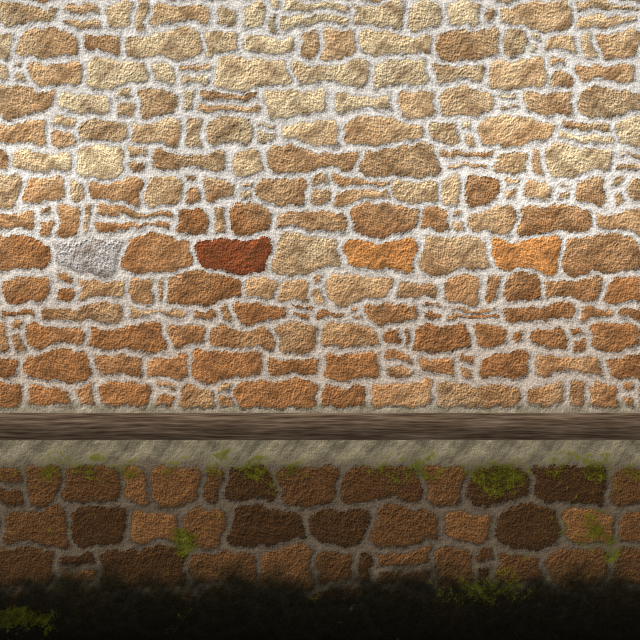
This texture is drawn by a three.js fragment shader. Its source:

```glsl
varying vec2 vUv;

// Layout
const float BEAM_LOW = 0.3125;
const float BEAM_HIGH = 0.3545;
const float UPPER_BASE = 0.36;
const float UPPER_COURSE = 0.0457;
const float LOWER_TOP = 0.275;
const float LOWER_COURSE = 0.065;
const float TALL_ROW = 5.0;
const float EDGE = 0.0013;
const vec2 LIGHT = vec2(-0.0014, 0.002);

// Colours
const vec3 MORTAR_PALE = vec3(0.9, 0.87, 0.83);
const vec3 MORTAR_WARM = vec3(0.78, 0.71, 0.64);
const vec3 MORTAR_DAMP = vec3(0.38, 0.33, 0.27);
const vec3 LEDGE = vec3(0.52, 0.48, 0.39);
const vec3 STONE_PALE = vec3(0.77, 0.69, 0.55);
const vec3 STONE_RUST = vec3(0.58, 0.4, 0.25);
const vec3 STONE_DAMP = vec3(0.29, 0.2, 0.12);
const vec3 SHADE = vec3(0.3, 0.21, 0.13);
const vec3 RED = vec3(0.5, 0.28, 0.17);
const vec3 ORANGE = vec3(0.7, 0.48, 0.28);
const vec3 GREY = vec3(0.72, 0.69, 0.66);
const vec3 WOOD_DARK = vec3(0.21, 0.16, 0.12);
const vec3 WOOD_LIGHT = vec3(0.54, 0.46, 0.38);
const vec3 MOSS = vec3(0.31, 0.32, 0.07);
const vec3 SOIL = vec3(0.06, 0.055, 0.035);

float hash(vec2 p) {
  return fract(sin(dot(p, vec2(127.1, 311.7))) * 43758.5);
}

// Distance to the nearest scattered point
float cellular(vec2 p) {
  float nearest = 2.0;
  for (int y = -1; y <= 1; y++)
    for (int x = -1; x <= 1; x++) {
      vec2 c = floor(p) + vec2(float(x), float(y));
      nearest = min(nearest, length(c + vec2(hash(c), hash(c + 19.7)) - p));
    }
  return nearest;
}

float roughness(vec2 p) {
  p += 0.004 * sin(p.yx * 75.0);
  return 0.35 * cellular(p * vec2(52, 64)) + 0.3 * cellular(p * 135.0) + 0.35 * cellular(p * 300.0);
}

float waves(vec2 p) {
  return 0.5 * sin(p.x + 1.7 * sin(p.y * 0.8)) + 0.3 * sin(p.y * 2.1 + 1.5 * sin(p.x * 1.4))
    + 0.2 * sin(p.x * 4.3 - p.y * 3.1);
}

float spot(float x, float y, float w, float h) {
  vec2 d = (vUv - vec2(x, y)) / vec2(w, h);
  return exp(-dot(d, d));
}

// Wavy bed joint under row r
float course(float r, float x, bool lower) {
  float wave = 0.0055 * sin(x * 27.0 + r * 2.4) + 0.003 * sin(x * 61.0 + r * 4.1);
  wave *= min(abs(r), 1.0);
  if (lower) return LOWER_TOP + LOWER_COURSE * r + wave;
  return UPPER_BASE + UPPER_COURSE * r + wave - 0.023 * exp(-(r - 4.5) * (r - 4.5) / 0.8);
}

// Stone spacing and start of row r
vec2 columns(float r) {
  if (r == TALL_ROW) return vec2(0.1145, 0.08);
  return vec2(0.085 + 0.025 * hash(vec2(r, 5)), 0.1 * hash(vec2(r, 8)));
}

// Upright joint left of stone j
float joint(float j, float r, float y) {
  vec2 c = columns(r);
  float loose = r == TALL_ROW ? 0.1 : 0.65;
  return c.y + c.x * (j + loose * (hash(vec2(j, r)) - 0.5)) + 0.004 * sin(y * 70.0 + j * 3.0 + r);
}

// Signed distance to the stones; id holds column and row
float stones(vec2 p, out vec2 id) {
  bool lower = p.y < BEAM_HIGH - 0.02;
  float r = floor(lower ? (p.y - LOWER_TOP) / LOWER_COURSE : (p.y - UPPER_BASE) / UPPER_COURSE);
  if (p.y < course(r, p.x, lower)) r--;
  else if (p.y >= course(r + 1.0, p.x, lower)) r++;
  vec2 c = columns(r);
  float j = floor((p.x - c.y) / c.x);
  if (p.x < joint(j, r, p.y)) j--;
  else if (p.x >= joint(j + 1.0, r, p.y)) j++;
  id = vec2(j, r);
  if (lower == (r >= 0.0)) return 0.02;

  vec2 lo = vec2(joint(j, r, p.y), course(r, p.x, lower));
  vec2 hi = vec2(joint(j + 1.0, r, p.y), course(r + 1.0, p.x, lower));
  float pick = r == TALL_ROW ? 0.0 : hash(id + 7.3);
  // Some stones give way to smaller fillers
  if (pick > 0.7) {
    float cut = mix(lo.x, hi.x, 0.7);
    if (p.x < cut) hi.x = cut;
    else { lo.x = cut; id.x += 0.37; }
  }
  if ((pick > 0.62 && pick < 0.7) || (pick > 0.85 && id.x != j)) {
    float cut = mix(lo.y, hi.y, 0.4 + 0.2 * pick);
    if (p.y < cut) hi.y = cut;
    else { lo.y = cut; id.y += 0.23; }
  }
  vec2 extent = max(0.5 * (hi - lo) - mix(0.0035, 0.0075, hash(id + 3.1)), 0.002);
  float radius = 0.5 * min(extent.x, extent.y);
  vec2 q = abs(p - 0.5 * (lo + hi)) - extent + radius;
  return length(max(q, 0.0)) + min(max(q.x, q.y), 0.0) - radius;
}

void main() {
  vec2 p = vUv, id, other;
  float rough = roughness(p), relief = rough - roughness(p + LIGHT);
  float stain = waves(p * 24.0), fine = waves(p * 95.0);
  float lower = 1.0 - step(BEAM_LOW, p.y);

  // Ragged stone outline and bevel
  vec2 bent = p + 0.0022 * sin(p.yx * 120.0 + vec2(3.0 * stain, 2.0 * fine));
  float ragged = (rough - 0.42) * 0.009;
  float d = stones(bent, id) + ragged;
  float bevel = clamp((stones(bent + LIGHT, other) + ragged - d) / 0.003, -1.0, 1.0) * exp(-abs(d) * 260.0);

  // Mortar
  vec3 mortar = mix(MORTAR_WARM, MORTAR_PALE, smoothstep(0.38, 0.7, p.y));
  mortar = mix(LEDGE, mortar, smoothstep(0.35, 0.38, p.y + 0.008 * fine));
  vec3 damp = mix(MORTAR_DAMP, LEDGE * (0.9 + 0.2 * fine), smoothstep(0.26, 0.29, p.y + 0.008 * stain));
  mortar = mix(mortar, damp, lower);
  mortar *= (0.9 + 0.25 * rough + 0.4 * relief) * (1.0 - 0.36 * exp(-max(d, 0.0) * 270.0));

  // Stone colour, warmer towards the beam
  float tone = hash(id + 1.9);
  float warmth = 0.85 - 0.7 * smoothstep(0.42, 0.9, p.y) + 0.6 * (tone - 0.42) + 0.2 * stain;
  vec3 stone = mix(STONE_PALE, STONE_RUST, clamp(warmth, 0.0, 1.0));
  if (id.y == TALL_ROW) {
    if (id.x == 0.0) stone = GREY;
    if (id.x == 2.0) stone = RED;
    if (id.x == 4.0 || id.x == 6.0) stone = ORANGE;
  }
  stone = mix(stone, STONE_DAMP * (0.75 + 0.6 * tone), lower);
  stone = mix(stone, SHADE, 0.4 * smoothstep(0.0, 0.9, fine + 1.5 * (rough - 0.4)) * (1.0 - lower));
  stone *= 0.76 + 0.16 * hash(id + 5.7) + 0.45 * rough + 1.1 * relief;
  vec3 colour = mix(stone, mortar, smoothstep(-EDGE, EDGE, d)) * (1.0 + 0.3 * bevel);
  colour *= 1.0 + 0.12 * (spot(0.02, 0.71, 0.13, 0.13) + spot(0.83, 0.73, 0.16, 0.16));

  // Dark soil, then moss over the damp base
  float soil = 1.0 - smoothstep(0.065, 0.125, p.y + 0.015 * stain + 0.012 * fine);
  colour = mix(colour, SOIL * (0.5 + 1.1 * rough) * (0.4 + 11.0 * p.y), 0.94 * soil);
  float growth = spot(0.03, 0.035, 0.07, 0.018) + 0.7 * spot(0.75, 0.08, 0.11, 0.03)
    + 0.9 * spot(0.285, 0.155, 0.025, 0.025) + 0.7 * spot(0.94, 0.15, 0.055, 0.06)
    + 0.75 * spot(0.78, 0.24, 0.04, 0.04) + 0.45 * spot(p.x, 0.267, 1.0, 0.03);
  float moss = lower * smoothstep(0.45, 0.9, growth + 0.3 * stain + 0.25 * fine + rough - 0.4);
  colour = mix(colour, MOSS * (0.3 + 1.2 * rough) * (1.0 - 0.4 * soil), 0.8 * moss);

  // Weathered beam
  float y = p.y + 0.0015 * sin(p.x * 21.0);
  float grain = 0.6 * cellular(vec2(p.x * 9.0, y * 210.0)) + 0.4 * cellular(vec2(p.x * 32.0, y * 480.0));
  vec3 wood = mix(WOOD_DARK, WOOD_LIGHT, grain) * (0.7 + 0.45 * smoothstep(BEAM_LOW, BEAM_HIGH, p.y));
  float beam = smoothstep(-EDGE, EDGE, p.y - BEAM_LOW) * smoothstep(-EDGE, EDGE, BEAM_HIGH - p.y);
  gl_FragColor = vec4(mix(colour, wood, beam), 1.0);
}
```
